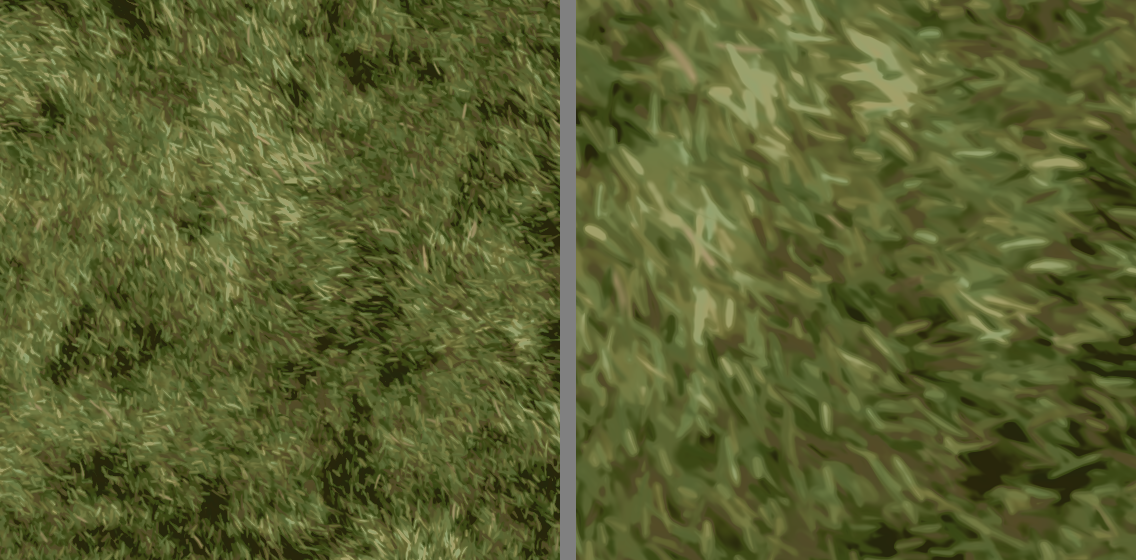
Left: the whole. Right: its middle third, enlarged.
A WebGL 1 fragment shader for this texture:

```glsl
precision highp float;
// Sunlit lawn: short, soft, wind-combed grass blades with shaded hollows.
uniform vec2 u_resolution;

// Palette, from shade to sun
const vec3 DEEP  = vec3(0.15, 0.15, 0.045);
const vec3 DARK  = vec3(0.24, 0.28, 0.08);
const vec3 EARTH = vec3(0.31, 0.30, 0.16);
const vec3 MID   = vec3(0.36, 0.39, 0.19);
const vec3 LIGHT = vec3(0.45, 0.48, 0.26);
const vec3 PALE  = vec3(0.61, 0.63, 0.42);
const vec3 STRAW = vec3(0.68, 0.58, 0.43);

// Blade shape, in cells of the scatter grid
const int   LAYERS = 8;
const float GRID = 36.0;         // cells across the canvas
const float HALF_LENGTH = 0.85;
const float HALF_WIDTH = 0.095;
const float SOFTNESS = 0.10;

// Direction and light
const float LEAN = -0.85;        // main blade angle, radians
const float SWIRL = 1.7;         // slow change of angle over the lawn
const float JITTER = 1.3;        // change of angle from blade to blade
const float BLADE_CONTRAST = 0.90;
const float BASE_LIGHT = 0.61;
const float PATCH_CONTRAST = 0.55;
const float CLUMP_CONTRAST = 0.62;
const float SHADE = 0.38;
const float STRAW_SHARE = 0.012;

float hash(vec2 p) {
  vec3 q = fract(p.xyx * vec3(0.1031, 0.1030, 0.0973));
  q += dot(q, q.yzx + 33.33);
  return fract((q.x + q.y) * q.z);
}

float noise(vec2 p) {
  vec2 i = floor(p), f = fract(p);
  f = f * f * (3.0 - 2.0 * f);
  return mix(mix(hash(i), hash(i + vec2(1.0, 0.0)), f.x),
             mix(hash(i + vec2(0.0, 1.0)), hash(i + 1.0), f.x), f.y);
}

float fbm(vec2 p) {
  float sum = 0.0, gain = 0.53;
  for (int i = 0; i < 4; i++) {
    sum += gain * noise(p);
    p = p * 2.03 + 17.3;
    gain *= 0.5;
  }
  return sum;
}

vec2 rotate(vec2 p, float angle) {
  float c = cos(angle), s = sin(angle);
  return vec2(c * p.x + s * p.y, c * p.y - s * p.x);
}

// Maps tone 0..1 to grass colour, so that equal tone steps give the palette shares
vec3 grassColor(float tone, float dryness) {
  vec3 c = mix(DEEP, DARK, smoothstep(0.02, 0.18, tone));
  c = mix(c, MID, smoothstep(0.22, 0.48, tone));
  c = mix(c, LIGHT, smoothstep(0.52, 0.76, tone));
  c = mix(c, PALE, smoothstep(0.78, 1.02, tone));
  float earthBand = smoothstep(0.14, 0.28, tone) * (1.0 - smoothstep(0.36, 0.54, tone));
  c = mix(c, EARTH, earthBand * smoothstep(0.46, 0.74, dryness));
  return c * (1.0 + (dryness - 0.5) * vec3(0.16, -0.03, -0.10));
}

void main() {
  vec2 uv = gl_FragCoord.xy / u_resolution;

  // Broad light: patches, clumps of blades and small dark hollows
  float patches = fbm(uv * 5.0 + 3.7) - 0.5;
  vec2 combed = rotate(uv, LEAN);
  float clumps = 0.6 * noise(combed * vec2(17.0, 30.0) + 7.0)
               + 0.4 * noise(combed * vec2(34.0, 62.0) + 61.0) - 0.5;
  float hollow = smoothstep(0.54, 0.74, fbm(uv * 8.0 + 41.0));
  float tufts = smoothstep(0.35, 0.65, fbm(uv * 4.0 + 83.0));
  float light = BASE_LIGHT + PATCH_CONTRAST * patches
    + CLUMP_CONTRAST * clumps * mix(0.75, 1.25, tufts) - SHADE * hollow;
  float contrast = BLADE_CONTRAST * mix(0.65, 1.1, max(tufts, hollow));

  // Fuzzy undergrowth between the blades
  float tone = light - 0.16 + 0.5 * (noise(combed * vec2(60.0, 120.0)) - 0.5);
  float dryness = noise(uv * 45.0 + 9.0);
  float straw = 0.0;

  // Blades, laid down from the lowest layer to the top
  for (int layer = 0; layer < LAYERS; layer++) {
    float depth = float(layer) / float(LAYERS - 1);
    vec2 shift = vec2(37.37, 71.73) * float(layer + 1);
    vec2 p = uv * GRID + shift;
    vec2 home = floor(p);
    for (int y = -1; y <= 1; y++) {
      for (int x = -1; x <= 1; x++) {
        vec2 cell = home + vec2(float(x), float(y));
        float seed = hash(cell + 5.1);
        float shape = hash(cell + 93.7);
        vec2 root = cell + vec2(hash(cell + 11.3), hash(cell + 57.9));
        float flow = noise((root - shift) / GRID * 5.0 + 23.0) - 0.5;
        float angle = LEAN + SWIRL * flow
          + JITTER * mix(1.4, 0.8, tufts) * (hash(cell + 31.7) - 0.5);

        vec2 q = rotate(p - root, angle);
        float reach = HALF_LENGTH * mix(0.35, 1.0, shape) * mix(0.75, 1.1, tufts);
        q.y += (seed - 0.5) * 0.5 * q.x * q.x;
        float along = q.x / reach;
        float width = HALF_WIDTH * mix(0.6, 1.2, seed) * (1.0 - 0.6 * along * along);
        float cover = 1.0 - smoothstep(-SOFTNESS, SOFTNESS, abs(q.y) - width);
        cover *= 1.0 - smoothstep(0.55, 1.0, abs(along));

        float brightness = hash(cell + 77.1);
        float bladeTone = light + contrast * (brightness - 0.5)
          + 0.14 * (depth - 0.5) + 0.6 * q.y;
        tone = mix(tone, bladeTone, cover);
        dryness = mix(dryness, hash(cell + 19.9), cover * 0.8);
        straw = mix(straw, step(1.0 - STRAW_SHARE, shape), cover);
      }
    }
  }

  // Fine grain, then colour
  tone += 0.16 * (noise(uv * 140.0) - 0.5);
  vec3 color = grassColor(tone, dryness);
  color = mix(color, STRAW, 0.7 * straw * smoothstep(0.2, 0.7, tone));
  gl_FragColor = vec4(color, 1.0);
}
```
